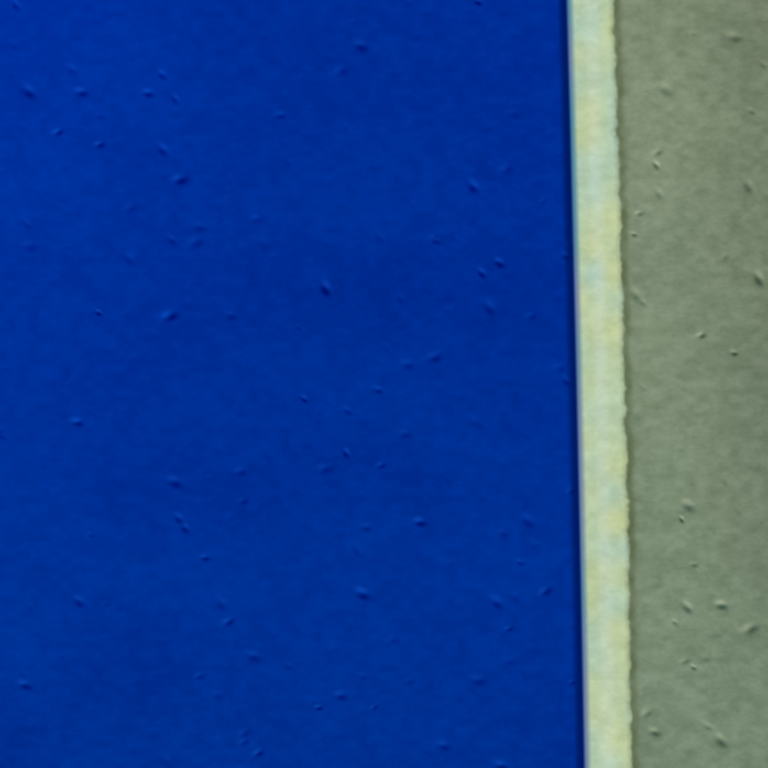
This texture is drawn by a Shadertoy shader. Its source:

```glsl
const vec3 BLUE = vec3(0.0, 0.178, 0.57);
const vec3 NAVY = vec3(0.0, 0.09, 0.36);
const vec3 FRINGE = vec3(0.36, 0.49, 0.62);
const vec3 STRIP = vec3(0.71, 0.79, 0.65);
const vec3 OLIVE = vec3(0.36, 0.41, 0.29);
const vec3 GROUND = vec3(0.46, 0.52, 0.43);
const float LEFT_TOP = 0.738;
const float LEFT_BOTTOM = 0.761;
const float RIGHT_TOP = 0.798;
const float RIGHT_BOTTOM = 0.823;
const float EDGE_BOW = 0.004;
const float SOFTNESS = 0.0028;
const float SPECK_CELLS = 30.0;
const float SPECK_SHARE = 0.24;

float hash(vec2 p) {
    vec3 q = fract(vec3(p.xyx) * 0.1031);
    q += dot(q, q.yzx + 33.33);
    return fract((q.x + q.y) * q.z);
}

float noise(vec2 p) {
    vec2 i = floor(p), f = fract(p);
    f = f * f * (3.0 - 2.0 * f);
    float low = mix(hash(i), hash(i + vec2(1, 0)), f.x);
    float high = mix(hash(i + vec2(0, 1)), hash(i + vec2(1, 1)), f.x);
    return mix(low, high, f.y) - 0.5;
}

float fbm(vec2 p) {
    float sum = 0.0, gain = 1.0;
    for (int i = 0; i < 4; i++) {
        sum += gain * noise(p);
        p = mat2(1.6, 1.2, -1.2, 1.6) * p + 7.3;
        gain *= 0.55;
    }
    return sum;
}

// Small slanted pits: a dark or light core with an opposite rim
float specks(vec2 p) {
    vec2 cell = floor(p);
    float sum = 0.0;
    for (int y = -1; y <= 1; y++) {
        for (int x = -1; x <= 1; x++) {
            vec2 id = cell + vec2(x, y);
            if (hash(id + 91.7) > SPECK_SHARE) continue;
            vec2 d = p - id - vec2(hash(id + 3.1), hash(id + 17.9));
            float angle = mix(-1.0, 0.6, hash(id + 41.3));
            float c = cos(angle), s = sin(angle);
            d = mat2(c, -s, s, c) * d;
            float size = mix(0.07, 0.15, hash(id + 63.2));
            vec2 core = d / vec2(size * 1.7, size);
            vec2 rim = (d - vec2(-size, size * 1.3)) / vec2(size * 1.8, size);
            float power = hash(id + 29.4);
            sum += (0.7 * exp(-dot(rim, rim)) - exp(-dot(core, core))) * power * power;
        }
    }
    return sum;
}

void mainImage(out vec4 fragColor, in vec2 fragCoord) {
    vec2 uv = fragCoord / iResolution.xy;
    float bow = EDGE_BOW * 4.0 * uv.y * (1.0 - uv.y);
    float soft = max(SOFTNESS, 0.7 / iResolution.x);

    // Signed distances from both sides of the leaning strip
    float left = uv.x - mix(LEFT_BOTTOM, LEFT_TOP, uv.y) - bow * 0.3;
    float right = uv.x - mix(RIGHT_BOTTOM, RIGHT_TOP, uv.y) - bow * 0.6;
    right += 0.004 * noise(vec2(3.0, uv.y * 75.0)) + 0.002 * noise(uv * 190.0);

    float cloud = fbm(uv * vec2(6.0, 8.0));
    float grain = fbm(uv * vec2(70.0, 100.0));
    float pits = specks(uv * SPECK_CELLS);

    // Blue panel with soft mottling and a dark border
    vec3 blue = BLUE + vec3(0.0, 0.014, 0.045) * smoothstep(0.5, 0.0, uv.x) * uv.y;
    blue += vec3(0.0, 0.012, -0.012) * (0.5 - uv.y);
    blue += vec3(0.002, 0.018, 0.022) * cloud + vec3(0.0, 0.022, 0.035) * grain;
    blue += vec3(0.06, 0.12, 0.15) * pits;
    blue = mix(blue, NAVY, 0.85 * smoothstep(-0.015, -0.004, left));

    // Pale strip with a cool left fringe and uneven tint
    float tint = noise(vec2(uv.x * 35.0, uv.y * 28.0));
    vec3 strip = STRIP + vec3(0.07, 0.01, -0.10) * tint + 0.05 * grain;
    float core = abs(left - 0.032);
    strip += vec3(0.025, 0.02, 0.05) * (1.0 - smoothstep(0.002, 0.014, core));
    vec3 fringe = FRINGE + vec3(0.14, -0.02, 0.03) * noise(vec2(8.0, uv.y * 13.0));
    strip = mix(fringe, strip, smoothstep(0.001, 0.011, left));
    strip *= 1.0 - 0.12 * smoothstep(-0.008, 0.0, right);

    // Rough ground, warmer above and darker toward the far side
    vec3 ground = GROUND + vec3(0.025, 0.005, 0.0) * (uv.y - 0.5);
    ground *= 1.04 - 0.55 * max(right - 0.06, 0.0) + 0.05 * cloud;
    ground += 0.055 * grain + vec3(0.24, 0.22, 0.19) * pits;
    float seam = exp(-pow((right - 0.004) / 0.006, 2.0));
    ground = mix(ground, OLIVE, seam * (0.7 + 0.5 * noise(uv * 90.0)));

    vec3 color = mix(blue, strip, smoothstep(-soft, soft, left));
    color = mix(color, ground, smoothstep(-soft, soft, right));
    fragColor = vec4(clamp(color, 0.0, 1.0), 1.0);
}
```
